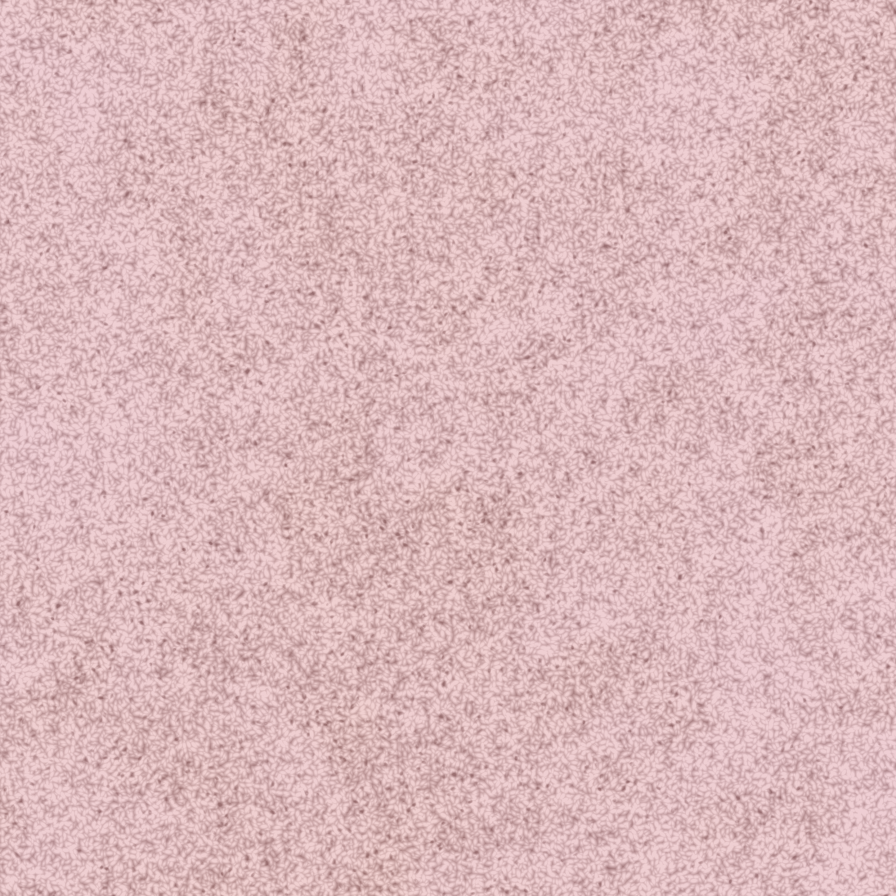
Write a WebGL 1 fragment shader that draws this texture.

```glsl
precision highp float;
// Soft pink cut-pile carpet: short random fibres, dark pits and faint brushed shading.
uniform vec2 u_resolution;

const vec3 SHADOW_PINK = vec3(0.67, 0.51, 0.52);
const vec3 LIGHT_PINK = vec3(0.91, 0.78, 0.79);
const vec3 COOL_TINT = vec3(-0.004, -0.004, 0.010);
const float FIBRE_CELLS = 200.0;   // fibres across the canvas
const float PIT_CELLS = 112.0;     // possible pits across the canvas
const float TUFT_CELLS = 62.0;
const float PATCH_CELLS = 17.0;
const vec2 FIBRE_SHAPE = vec2(0.7, 1.35);  // distance scale along and across
const float FIBRE_CONTRAST = 1.2;
const float TUFT_CONTRAST = 0.28;
const float PATCH_CONTRAST = 0.14;
const float PIT_DEPTH = 0.62;
const float BASE_TONE = 0.80;
const float MAX_TONE = 1.12;

vec3 hash3(vec2 p) {
  vec3 q = fract(p.xyx * vec3(0.1031, 0.1030, 0.0973));
  q += dot(q, q.yxz + 33.33);
  return fract((q.xxy + q.yzz) * q.zyx);
}

vec2 rotate(vec2 v, float angle) {
  float c = cos(angle), s = sin(angle);
  return vec2(c * v.x + s * v.y, c * v.y - s * v.x);
}

// Height of the topmost fibre; each cell holds one with its own direction.
float fibres(vec2 p) {
  vec2 cell = floor(p);
  float top = 0.0;
  for (int j = -1; j <= 1; j++) {
    for (int i = -1; i <= 1; i++) {
      vec2 id = cell + vec2(float(i), float(j));
      vec3 rnd = hash3(id);
      float angle = 3.14159 * hash3(id + 71.0).x;
      float d = length(rotate(p - id - rnd.xy, angle) * FIBRE_SHAPE);
      top = max(top, 1.0 + 0.45 * rnd.z - 0.9 * d);
    }
  }
  return top;
}

// Small dark gaps between the fibres; density is the share of filled cells.
float pits(vec2 p, float density) {
  vec2 cell = floor(p);
  float dark = 0.0;
  for (int j = -1; j <= 1; j++) {
    for (int i = -1; i <= 1; i++) {
      vec2 id = cell + vec2(float(i), float(j));
      vec3 rnd = hash3(id + 311.0);
      vec3 form = hash3(id + 523.0);
      float present = smoothstep(0.0, 0.1, density - rnd.z);
      vec2 offset = rotate(p - id - rnd.xy, 3.14159 * form.x) * vec2(0.8, 1.2);
      float radius = mix(0.30, 0.52, form.y);
      float pit = 1.0 - smoothstep(0.08, radius, length(offset));
      dark = max(dark, pit * present * mix(0.55, 1.2, form.z));
    }
  }
  return dark;
}

// Soft cellular mottling, centred on zero.
float mottling(vec2 p) {
  vec2 cell = floor(p);
  float sum = 0.0, weight = 0.0;
  for (int j = -1; j <= 1; j++) {
    for (int i = -1; i <= 1; i++) {
      vec2 id = cell + vec2(float(i), float(j));
      vec3 rnd = hash3(id + 157.0);
      vec2 offset = p - id - rnd.xy;
      float w = exp(-4.0 * dot(offset, offset));
      sum += w * rnd.z;
      weight += w;
    }
  }
  return sum / weight - 0.5;
}

// Brushed nap: darker low and left of centre, with slow waves.
float napShade(vec2 uv) {
  float across = (uv.x - 0.40) / 0.30;
  float shade = exp(-across * across) * (1.0 - 0.6 * uv.y);
  float waves = sin(7.0 * uv.x + 2.0 * sin(5.0 * uv.y)) * sin(9.0 * uv.y + 3.0 * uv.x);
  return shade + 0.2 * waves;
}

vec3 carpet(vec2 uv) {
  float nap = napShade(uv);
  float patches = mottling(uv * PATCH_CELLS);
  float density = 0.18 + 0.18 * nap - 0.25 * patches;
  float tone = BASE_TONE + 0.03 - 0.09 * nap;
  tone += FIBRE_CONTRAST * (fibres(uv * FIBRE_CELLS) - 0.84);
  tone += TUFT_CONTRAST * mottling(uv * TUFT_CELLS) + PATCH_CONTRAST * patches;
  tone -= PIT_DEPTH * pits(uv * PIT_CELLS, density);
  vec3 colour = mix(SHADOW_PINK, LIGHT_PINK, clamp(tone, -0.3, MAX_TONE));
  return colour + COOL_TINT * (0.4 - nap + patches);
}

void main() {
  // Four samples per pixel smooth the fibre edges.
  vec3 colour = vec3(0.0);
  for (int j = 0; j < 2; j++) {
    for (int i = 0; i < 2; i++) {
      vec2 shift = 0.5 * vec2(float(i), float(j)) - 0.25;
      colour += carpet((gl_FragCoord.xy + shift) / u_resolution.y);
    }
  }
  gl_FragColor = vec4(0.25 * colour, 1.0);
}
```
